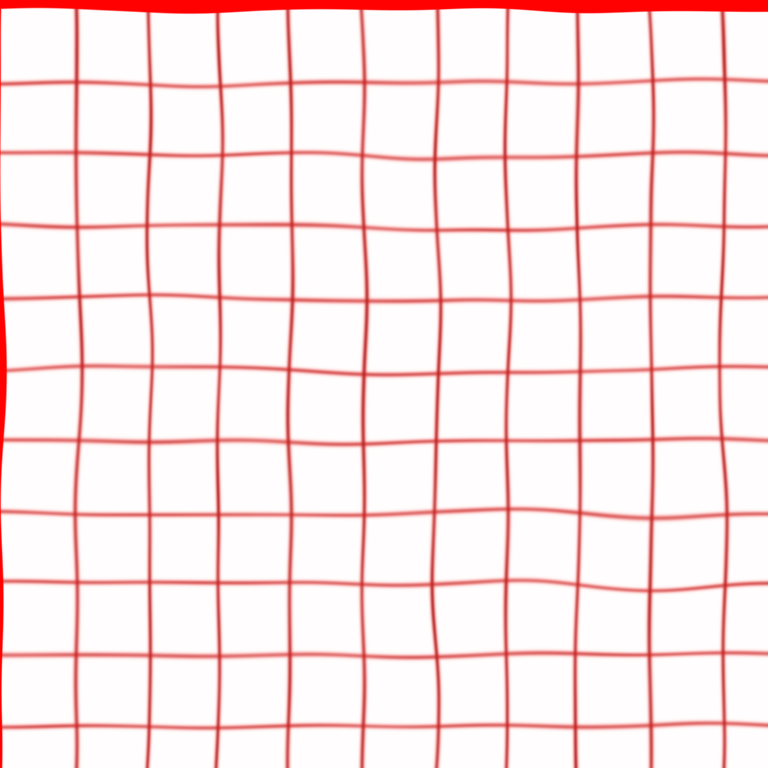
A WebGL 1 fragment shader for this pattern:

```glsl
precision highp float;
// Hand-drawn red grid on white paper, with a solid red margin along the top and left.

uniform vec2 u_resolution;

const vec3 PAPER = vec3(1.0, 0.992, 0.992);
const vec3 MARGIN_RED = vec3(1.0, 0.005, 0.0);
const vec3 BRIGHT_INK = vec3(0.96, 0.12, 0.11);
const vec3 DARK_INK = vec3(0.70, 0.15, 0.15);
const vec2 CELL = vec2(0.0938, 0.0931);
const vec2 MARGIN = vec2(0.004, 0.0145);

vec2 randomGradient(vec2 cell) {
  float h = fract(sin(dot(cell, vec2(127.1, 311.7))) * 43758.5);
  float angle = 6.28318 * h;
  return vec2(cos(angle), sin(angle));
}

// Gradient noise, roughly -0.5 to 0.5
float gradientNoise(vec2 p) {
  vec2 i = floor(p);
  vec2 f = p - i;
  vec2 w = f * f * f * (f * (f * 6.0 - 15.0) + 10.0);
  vec2 e = vec2(1.0, 0.0);
  float a = dot(randomGradient(i), f);
  float b = dot(randomGradient(i + e.xy), f - e.xy);
  float c = dot(randomGradient(i + e.yx), f - e.yx);
  float d = dot(randomGradient(i + e.xx), f - e.xx);
  return mix(mix(a, b, w.x), mix(c, d, w.x), w.y);
}

float softBump(vec2 p, vec2 center, vec2 radius) {
  vec2 d = (p - center) / radius;
  return exp(-dot(d, d));
}

// Offset of the grid at p, measured right and down
vec2 paperWarp(vec2 p) {
  vec2 wobble = vec2(gradientNoise(p * vec2(5.0, 4.6) + 3.7),
                     gradientNoise(p * vec2(4.6, 5.0) + 17.3));
  float bulge = softBump(p, vec2(0.05, 0.46), vec2(0.16, 0.11));
  float sag = softBump(p, vec2(0.51, 0.40), vec2(0.11, 0.22));
  float dip = softBump(p, vec2(0.84, 0.73), vec2(0.12, 0.12));
  return 0.011 * wobble + vec2(0.009 * bulge, 0.008 * sag + 0.010 * dip);
}

// Nearest line index; line zero belongs to the margin
float lineIndex(float x, float spacing) {
  return max(1.0, floor(x / spacing + 0.5));
}

// Soft pen stroke whose strength drifts along its length
float strokeInk(float across, float along, float spacing, float width, float strength) {
  float index = lineIndex(across, spacing);
  float d = (across - index * spacing) / width;
  float drift = gradientNoise(vec2(index * 3.7, along * 7.0));
  return strength * (1.0 + 0.22 * drift) * exp(-d * d);
}

// Bright at the fringe, darker in the core
vec3 layInk(vec3 base, float ink, float darkness) {
  return mix(base, mix(BRIGHT_INK, DARK_INK, darkness * ink), ink);
}

void main() {
  vec2 p = gl_FragCoord.xy / u_resolution;
  p.y = 1.0 - p.y;
  float pixel = 1.0 / min(u_resolution.x, u_resolution.y);
  vec2 grid = p - MARGIN - paperWarp(p);

  // Grid strokes
  float horizontal = strokeInk(grid.y, p.x, CELL.y, max(0.0033, 0.7 * pixel), 0.66);
  float vertical = strokeInk(grid.x, p.y, CELL.x, max(0.0030, 0.7 * pixel), 0.82);
  vec3 color = layInk(PAPER, horizontal, 0.9);
  color = layInk(color, vertical, 1.1);

  // Solid margin
  float edge = max(0.0012, pixel);
  float inside = smoothstep(-edge, edge, min(grid.x, grid.y));
  color = mix(MARGIN_RED, color, inside);

  gl_FragColor = vec4(color, 1.0);
}
```
